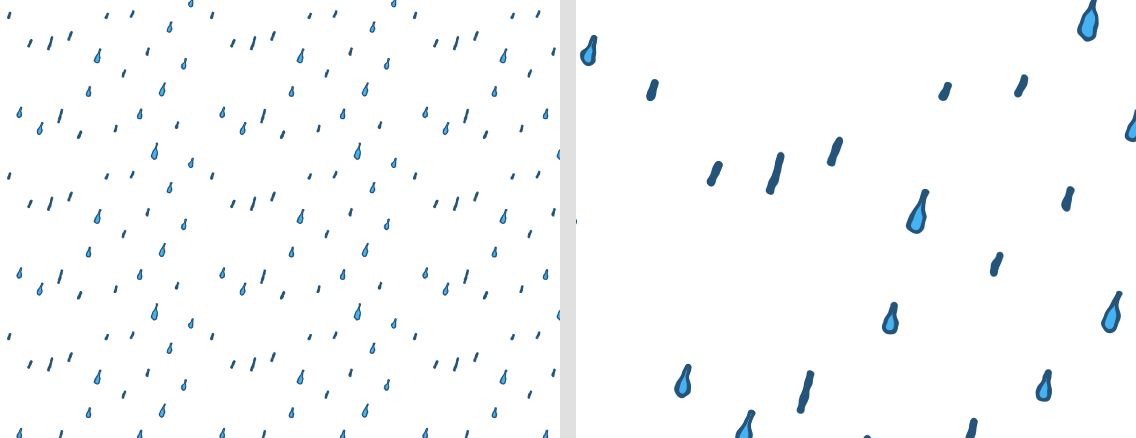
Left: the whole. Right: its middle third, enlarged.
Reproduce this pattern procedurally as a WebGL 1 fragment shader.

```glsl
precision highp float;
// Repeating rain: slanted dark streaks and outlined blue drops on white.

uniform vec2 u_resolution;

// Lengths are in design units: the canvas is CANVAS_HEIGHT units tall.
const float CANVAS_HEIGHT = 600.0;
const vec2 TILE = vec2(278.0, 220.0);
const int DROP_COUNT = 22;
const float OUTLINE = 1.9;

const vec3 PAPER = vec3(1.0);
const vec3 INK = vec3(0.14, 0.33, 0.48);
const vec3 WATER = vec3(0.27, 0.70, 0.95);

float hash(float n) {
  return fract(sin(n * 12.9898) * 43758.5);
}

vec2 gradientAt(vec2 cell) {
  float angle = 6.2832 * hash(cell.x + 57.0 * cell.y);
  return vec2(cos(angle), sin(angle));
}

float gradientNoise(vec2 p) {
  vec2 cell = floor(p);
  vec2 f = p - cell;
  vec2 w = f * f * (3.0 - 2.0 * f);
  vec2 e = vec2(1.0, 0.0);
  float a = dot(gradientAt(cell), f);
  float b = dot(gradientAt(cell + e.xy), f - e.xy);
  float c = dot(gradientAt(cell + e.yx), f - e.yx);
  float d = dot(gradientAt(cell + e.xx), f - e.xx);
  return mix(mix(a, b, w.x), mix(c, d, w.x), w.y);
}

float bump(float x, float center, float width) {
  float t = (x - center) / width;
  return exp(-t * t);
}

// Even columns, with heights stepped round the tile by a bent phase.
vec2 scatter(float i) {
  float x = 13.0 + 11.86 * i + 15.0 * sin(3.1416 * i / 21.0);
  float phase = 0.1 + 0.6147 * i - 0.58 * bump(i, 6.5, 3.0);
  return vec2(x, TILE.y * fract(phase));
}

// 1 for a filled drop, 0 for a plain streak.
float dropKind(float i) {
  float g = fract(0.618 * i);
  float spread = step(0.5, g) * step(0.05, abs(g - 0.75));
  float pair = step(abs(abs(i - 19.0) - 1.0), 0.5);
  return max(spread, pair);
}

vec2 nearestRepeat(vec2 offset) {
  return offset - TILE * floor(offset / TILE + 0.5);
}

// Capsule along a slanted axis, from a thin top to a rounded base.
float taperedCapsule(vec2 p, float span, float slope, vec2 radii) {
  vec2 axis = normalize(vec2(-slope, 1.0));
  float t = clamp(dot(p, axis) / span + 0.5, 0.0, 1.0);
  float radius = mix(radii.x, radii.y, smoothstep(0.3, 0.75, t));
  return length(p - axis * span * (t - 0.5)) - radius;
}

float streakDistance(vec2 p, float i) {
  float size = mix(0.75, 1.15, hash(i + 3.0));
  float span = size * (7.0 + 13.0 * bump(i, 4.5, 1.5));
  float slope = mix(0.25, 0.45, hash(i + 8.0));
  return taperedCapsule(p, span, slope, vec2(1.8, 2.0));
}

float dropDistance(vec2 p, float i) {
  float size = hash(i + 5.0);
  float span = mix(9.0, 18.0, size);
  float tail = clamp(0.5 - p.y / span, 0.0, 1.0);
  p.x -= 2.0 * hash(i + 11.0) * tail * tail;
  return taperedCapsule(p, span, 0.2, vec2(1.6, mix(3.4, 4.3, size)));
}

vec3 paintOver(vec3 under, vec3 paint, float dist, float blur) {
  return mix(under, paint, 1.0 - smoothstep(-blur, blur, dist));
}

void main() {
  float pixel = CANVAS_HEIGHT / u_resolution.y;
  vec2 p = gl_FragCoord.xy * pixel;
  p.y = CANVAS_HEIGHT - p.y;
  float blur = 0.7 * pixel;
  vec3 color = PAPER;

  for (int k = 0; k < DROP_COUNT; k++) {
    float i = float(k);
    vec2 local = nearestRepeat(p - scatter(i));
    // Hand-drawn edge, the same in every tile
    float wobble = 1.1 * gradientNoise(local * 0.22 + 19.0 * i);

    if (dropKind(i) > 0.5) {
      float d = dropDistance(local, i) + wobble;
      color = paintOver(color, INK, d, blur);
      color = paintOver(color, WATER, d + OUTLINE, blur);
    } else {
      float d = streakDistance(local, i) + wobble;
      color = paintOver(color, INK, d, blur);
    }
  }
  gl_FragColor = vec4(color, 1.0);
}
```
